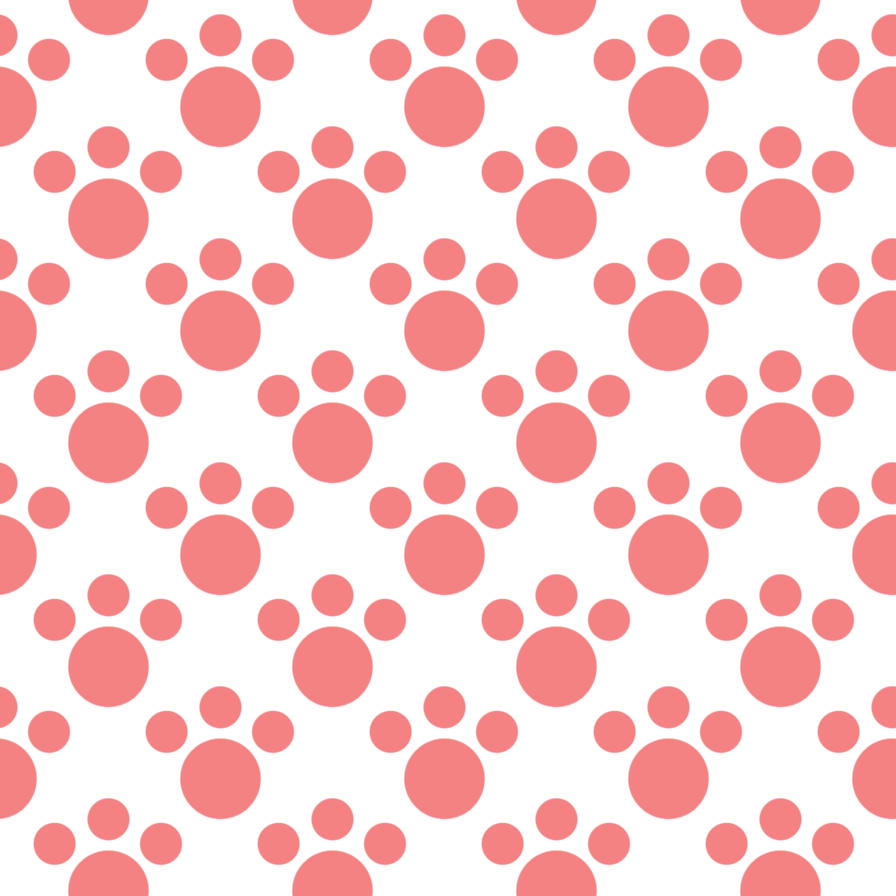
A Shadertoy shader for this pattern:

```glsl
const float REPEATS = 4.0;                      // cells across and down
const vec2  PAW_ANCHOR = vec2(0.4844, 0.0234);  // pad centre within a cell
const vec2  STAGGER = vec2(0.5);                // offset of the second paw
const float PAD_RADIUS = 0.1797;
const float TOE_RADIUS = 0.0938;
const vec2  LEFT_TOE = vec2(-0.2405, 0.2095);
const vec2  MIDDLE_TOE = vec2(0.0, 0.3190);
const vec2  RIGHT_TOE = vec2(0.2345, 0.2095);
const vec3  PAPER_COLOR = vec3(1.0);
const vec3  PAW_COLOR = vec3(0.96, 0.51, 0.51);

// Signed distance to a disc repeated once per unit cell
float wrappedDisc(vec2 p, float radius) {
    return length(p - round(p)) - radius;
}

// One pad with three toes; p is relative to the pad centre
float pawDistance(vec2 p) {
    float toes = min(wrappedDisc(p - MIDDLE_TOE, TOE_RADIUS),
                 min(wrappedDisc(p - LEFT_TOE, TOE_RADIUS),
                     wrappedDisc(p - RIGHT_TOE, TOE_RADIUS)));
    return min(wrappedDisc(p, PAD_RADIUS), toes);
}

void mainImage(out vec4 fragColor, in vec2 fragCoord) {
    vec2 cell = REPEATS * fragCoord / iResolution.xy;
    float pixel = REPEATS / min(iResolution.x, iResolution.y);

    // Two interleaved lattices of paws
    vec2 p = cell - PAW_ANCHOR;
    float d = min(pawDistance(p), pawDistance(p - STAGGER));

    // Edge smoothing
    float coverage = 1.0 - smoothstep(-pixel, pixel, d);
    fragColor = vec4(mix(PAPER_COLOR, PAW_COLOR, coverage), 1.0);
}
```
